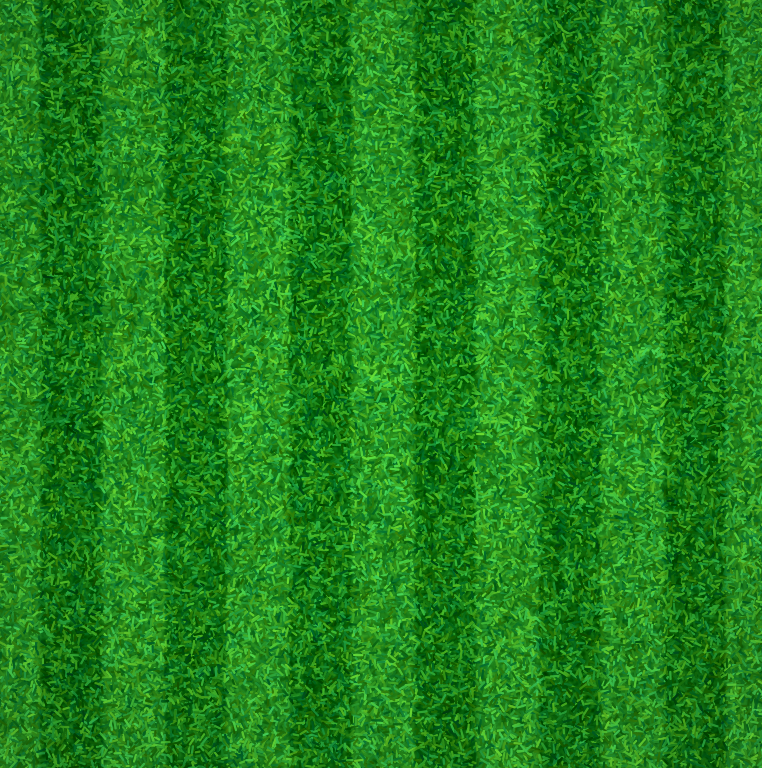
Write a Shadertoy shader that draws this texture.

```glsl
const float STRIPE_PERIOD = 0.1637;  // one dark and one light band
const float STRIPE_START = 0.0525;   // left edge of the first dark band
const float BLADE_DENSITY = 90.0;    // blade cells per canvas height
const int BLADE_LAYERS = 5;

const vec3 DARK_TURF = vec3(0.085, 0.465, 0.075);
const vec3 LIGHT_TURF = vec3(0.165, 0.575, 0.135);
const vec3 TONE_RANGE = vec3(0.27, 0.43, 0.19);
const vec3 YELLOW_TINT = vec3(0.09, 0.02, -0.05);
const vec3 TEAL_TINT = vec3(-0.06, -0.01, 0.10);

vec2 hash22(vec2 p) {
    vec3 q = fract(p.xyx * vec3(0.1031, 0.1030, 0.0973));
    q += dot(q, q.yzx + 33.33);
    return fract((q.xx + q.yz) * q.zy);
}

float gradientDot(vec2 cell, vec2 offset, vec2 f) {
    return dot(hash22(cell + offset) * 2.0 - 1.0, f - offset);
}

float gradientNoise(vec2 p) {
    vec2 cell = floor(p), f = fract(p);
    vec2 u = f * f * f * (f * (f * 6.0 - 15.0) + 10.0);
    float low = mix(gradientDot(cell, vec2(0, 0), f), gradientDot(cell, vec2(1, 0), f), u.x);
    float high = mix(gradientDot(cell, vec2(0, 1), f), gradientDot(cell, vec2(1, 1), f), u.x);
    return mix(low, high, u.y);
}

float segmentDistance(vec2 p, vec2 halfSegment) {
    float t = clamp(dot(p, halfSegment) / dot(halfSegment, halfSegment), -1.0, 1.0);
    return length(p - halfSegment * t);
}

// Lays one layer of randomly turned blades over (tone, hue)
vec2 bladeLayer(vec2 under, vec2 p, float seed, float softness) {
    vec2 cell = floor(p);
    for (int j = -1; j <= 1; j++)
    for (int i = -1; i <= 1; i++) {
        vec2 id = cell + vec2(i, j);
        vec2 root = hash22(id + seed);
        vec2 form = hash22(id + seed + 57.0);
        vec2 look = hash22(id + seed + 113.0);
        float angle = form.x * 3.1416;
        vec2 halfBlade = mix(0.2, 0.5, form.y) * vec2(cos(angle), sin(angle));
        float d = segmentDistance(p - id - root, halfBlade);
        float cover = 1.0 - smoothstep(0.13 - softness, 0.13 + softness, d);
        under = mix(under, look, cover);
    }
    return under;
}

// 0 in dark bands, 1 in light bands
float stripeMask(float x, float softness) {
    float phase = (x - STRIPE_START) / STRIPE_PERIOD;
    float d = abs(fract(phase + 0.25) - 0.5);
    return smoothstep(0.246 - softness, 0.246 + softness, d);
}

void mainImage(out vec4 fragColor, in vec2 fragCoord) {
    vec2 uv = fragCoord / iResolution.xy;
    vec2 p = fragCoord / iResolution.y;

    // Mown bands with slightly ragged edges
    float ragged = 0.004 * gradientNoise(p * 70.0);
    vec3 color = mix(DARK_TURF, LIGHT_TURF, stripeMask(uv.x + ragged, 0.02));

    // Shadowed ground, then blades
    float softness = 0.6 * BLADE_DENSITY / iResolution.y;
    vec2 grass = vec2(0.25 + 0.5 * gradientNoise(p * 160.0), 0.5);
    for (int k = 0; k < BLADE_LAYERS; k++) {
        float layer = float(k);
        vec2 shift = vec2(0.37, 0.61) * layer;
        grass = bladeLayer(grass, p * BLADE_DENSITY + shift, 211.0 * layer, softness);
    }

    // Clumps and broad patches
    float clumps = 0.20 * gradientNoise(p * 60.0 + 9.0) + 0.12 * gradientNoise(p * 14.0 + 31.0);
    color += TONE_RANGE * (grass.x - 0.46 + clumps);

    // Yellow and teal blades
    float hue = grass.y * 2.0 - 1.0 + 0.5 * gradientNoise(p * 45.0 + 71.0);
    color += YELLOW_TINT * max(hue, 0.0) + TEAL_TINT * max(-hue, 0.0);

    // Gentle falloff towards the corners
    vec2 c = uv - 0.5;
    color *= 1.06 - 0.36 * dot(c, c);
    fragColor = vec4(clamp(color, 0.0, 1.0), 1.0);
}
```
